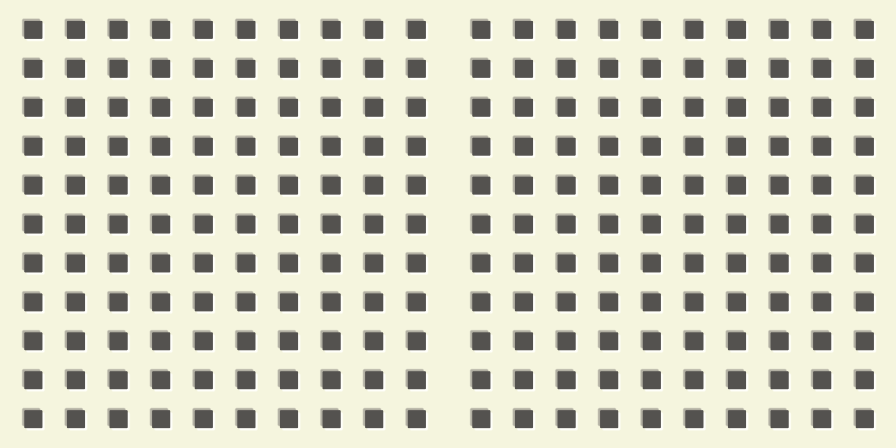
This pattern is drawn by a Shadertoy shader. Its source:

```glsl
float roundedBox(vec2 p, vec2 halfSize, float radius) {
    vec2 q = abs(p) - halfSize + radius;
    return length(max(q, 0.0)) + min(max(q.x, q.y), 0.0) - radius;
}

float coverage(float dist, float feather) {
    return 1.0 - smoothstep(-feather, feather, dist);
}

void mainImage(out vec4 fragColor, in vec2 fragCoord) {
    vec2 uv = fragCoord / iResolution.y;
    float edge = 0.6 / iResolution.y;

    // Square panels, each with ten columns and eleven rows
    vec2 panel = vec2(fract(uv.x), uv.y);
    vec2 firstCentre = vec2(0.0745, 0.0643);
    vec2 pitch = vec2(0.0951, 0.0869);
    vec2 cell = clamp(round((panel - firstCentre) / pitch), vec2(0.0), vec2(9.0, 10.0));
    vec2 p = panel - firstCentre - cell * pitch;

    vec2 halfSize = vec2(0.0203, 0.0201);
    vec2 bevel = vec2(0.0048, -0.0048);
    float softEdge = max(edge, 0.0022);

    // Cream ground, lit lower right rim, shaded upper left rim
    vec3 color = vec3(0.96, 0.96, 0.87);
    float light = coverage(roundedBox(p - bevel, halfSize, 0.004), softEdge);
    color = mix(color, vec3(1.0, 1.0, 0.98), light);
    float shade = coverage(roundedBox(p + bevel, halfSize, 0.004), softEdge);
    color = mix(color, vec3(0.70, 0.69, 0.64), shade);

    // Dark square face
    float face = coverage(roundedBox(p, halfSize, 0.0025), edge);
    color = mix(color, vec3(0.33, 0.32, 0.31), face);

    fragColor = vec4(color, 1.0);
}
```
